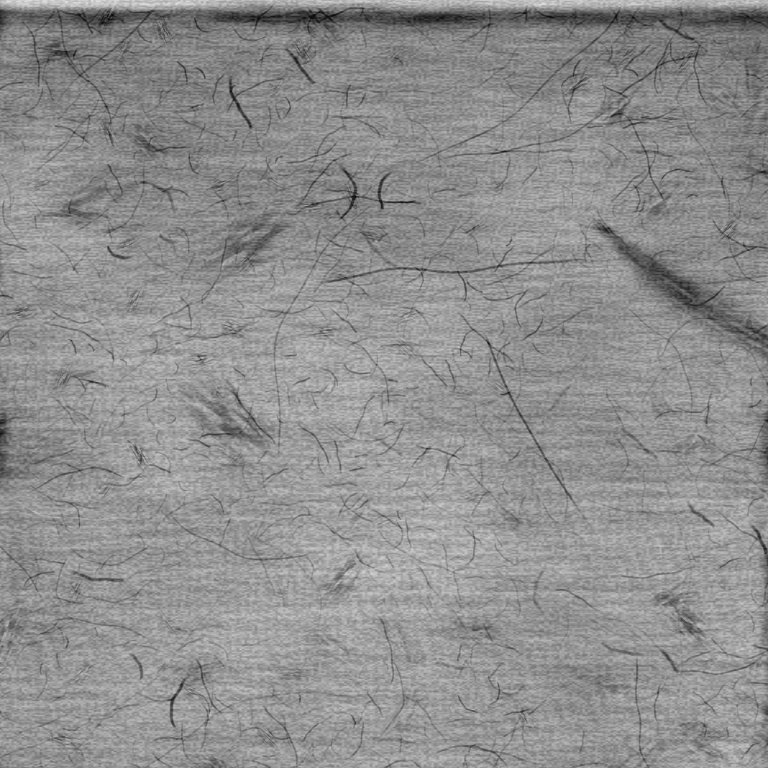
A WebGL 2 fragment shader for this texture:

```glsl
#version 300 es
precision highp float;
// Brushed grey metal sheet, worn with hair-fine scratches, scuffs and dark smears.

uniform vec2 u_resolution;
out vec4 fragColor;

const float TAU = 6.28319;

float hash(vec2 p) {
    return fract(sin(dot(p, vec2(127.1, 311.7))) * 43758.5);
}

float noise(vec2 p) {
    vec2 cell = floor(p), f = fract(p);
    f = f * f * (3.0 - 2.0 * f);
    float low = mix(hash(cell), hash(cell + vec2(1, 0)), f.x);
    float high = mix(hash(cell + vec2(0, 1)), hash(cell + vec2(1, 1)), f.x);
    return mix(low, high, f.y);
}

float fbm(vec2 p) {
    float sum = 0.0, weight = 0.5;
    for (int i = 0; i < 4; i++) {
        sum += weight * noise(p);
        p = p * 2.03 + 17.3;
        weight *= 0.5;
    }
    return sum / 0.9375;
}

// Coordinates of p along (0..1) and across (canvas units) a bowed line from a to b.
vec2 strokeSpace(vec2 p, vec2 a, vec2 b, float bow) {
    vec2 axis = b - a, r = p - a;
    float len = length(axis);
    float t = dot(r, axis) / (len * len);
    float across = (axis.x * r.y - axis.y * r.x) / len;
    return vec2(t, across - bow * 4.0 * t * (1.0 - t));
}

// Thin line with tapered ends and a slight waver.
float stroke(vec2 p, vec2 a, vec2 b, float bow, float waver, float width, float pixel) {
    vec2 s = strokeSpace(p, a, b, bow);
    s.y += waver * (sin(s.x * 7.0 + a.x * 40.0) + 0.4 * sin(s.x * 17.0 + a.y * 60.0));
    float ends = smoothstep(0.0, 0.06, s.x) * (1.0 - smoothstep(0.7, 1.0, s.x));
    return ends * (1.0 - smoothstep(0.2 * width, width + 0.7 * pixel, abs(s.y)));
}

// One random curved scratch per grid cell.
float scratches(vec2 p, float cells, float share, float width, float seed, float pixel) {
    vec2 home = floor(p * cells);
    float ink = 0.0;
    for (int y = -1; y <= 1; y++)
    for (int x = -1; x <= 1; x++) {
        vec2 id = home + vec2(x, y) + seed;
        if (hash(id + 0.7) > share) continue;
        vec2 center = (id - seed + vec2(hash(id), hash(id + 3.1))) / cells;
        float angle = hash(id + 5.3) * TAU;
        float len = mix(0.4, 1.6, hash(id + 7.9)) / cells;
        vec2 arm = 0.5 * len * vec2(cos(angle), 0.8 * sin(angle));
        float bow = (hash(id + 9.2) - 0.5) * 0.45 * len;
        float strength = mix(0.3, 1.0, pow(hash(id + 11.4), 2.0));
        ink += strength * stroke(p, center - arm, center + arm, bow, 0.02 * len, width, pixel);
    }
    return ink;
}

// Soft elongated scuffs broken into fine streaks.
float scuffs(vec2 p, float cells, float seed) {
    vec2 home = floor(p * cells);
    float ink = 0.0;
    for (int y = -1; y <= 1; y++)
    for (int x = -1; x <= 1; x++) {
        vec2 id = home + vec2(x, y) + seed;
        vec2 center = id - seed + vec2(hash(id), hash(id + 2.3));
        float angle = (hash(id + 4.7) - 0.5) * 2.4;
        vec2 dir = vec2(cos(angle), sin(angle)), r = p * cells - center;
        vec2 q = vec2(dot(r, dir), dot(r, vec2(-dir.y, dir.x)));
        float streaks = smoothstep(0.2, 0.85, noise(q * vec2(9.0, 38.0) + id));
        ink += pow(hash(id + 6.1), 4.0) * streaks * exp(-dot(q * q, vec2(10.0, 40.0)));
    }
    return ink;
}

// Broad streaky smear that widens from a towards b.
float smear(vec2 p, vec2 a, vec2 b, float bow, float width) {
    vec2 s = strokeSpace(p, a, b, bow);
    float spread = width * mix(0.2, 1.0, smoothstep(0.0, 0.5, s.x));
    float body = exp(-pow(s.y / spread, 2.0)) * smoothstep(0.0, 0.06, s.x);
    return body * mix(0.4, 1.0, noise(vec2(s.x * 12.0, s.y * 200.0)));
}

void main() {
    vec2 p = gl_FragCoord.xy / u_resolution.y;
    float pixel = 1.0 / u_resolution.y;

    // Cloudy tone and fine horizontal brushing
    float tone = 0.625 + 0.19 * (fbm(p * vec2(4.0, 7.0)) - 0.5) - 0.04 * p.y;
    tone += 0.06 * (noise(p * vec2(4.0, 150.0)) - 0.5);
    tone += 0.10 * (noise(p * vec2(30.0, 360.0)) - 0.5);
    tone += 0.18 * (noise(p * vec2(300.0, 512.0)) - 0.5);

    // Scattered hair scratches, denser in patches
    float patches = smoothstep(0.3, 0.65, fbm(p * 5.0 + 31.0));
    float ink = 0.17 * scratches(p, 2.5, 0.9, 0.0013, 13.0, pixel);
    ink += 0.19 * scratches(p, 4.0, 0.9, 0.0012, 29.0, pixel);
    ink += 0.21 * scratches(p, 7.0, 0.9, 0.0012, 47.0, pixel);
    ink += 0.22 * scratches(p, 11.0, 0.9, 0.0012, 81.0, pixel);
    ink += 0.24 * scratches(p, 17.0, 0.9, 0.0012, 97.0, pixel) * mix(0.3, 1.0, patches);
    ink += 0.25 * scratches(p, 28.0, 0.9, 0.0011, 123.0, pixel) * mix(0.15, 1.0, patches);
    ink += 0.36 * scratches(p, 15.0, 0.14, 0.0026, 167.0, pixel);

    // Scuffs and bold marks
    ink += 0.28 * scuffs(p, 5.0, 19.0) + 0.32 * scuffs(p, 10.0, 59.0);
    ink += 0.34 * scuffs(p, 19.0, 87.0) * patches;
    ink += 0.42 * smear(p, vec2(0.77, 0.715), vec2(1.03, 0.54), -0.012, 0.021);
    ink += 0.24 * stroke(p, vec2(0.63, 0.57), vec2(0.78, 0.30), -0.012, 0.001, 0.0016, pixel);
    ink += 0.26 * stroke(p, vec2(0.41, 0.625), vec2(0.80, 0.66), 0.012, 0.007, 0.0018, pixel);

    // Grimy borders and the bright top lip
    float grime = fbm(p * vec2(9.0, 40.0) + 5.0);
    ink += 0.34 * grime * exp(-pow((p.y - 0.976) / 0.011, 2.0));
    ink += 0.14 * grime * smoothstep(0.82, 0.98, p.y);
    float side = min(p.x, u_resolution.x / u_resolution.y - p.x);
    ink += 0.26 * smoothstep(0.35, 0.8, fbm(p * vec2(40.0, 12.0))) * exp(-side / 0.013);
    float lip = smoothstep(0.982, 1.0, p.y + 0.014 * (grime - 0.5));

    // Faint bright nicks
    float nicks = 0.12 * scratches(p, 8.0, 0.12, 0.0012, 211.0, pixel);
    tone = tone - min(ink, 0.44) * (1.0 - lip) + nicks + 0.2 * lip;
    fragColor = vec4(vec3(clamp(tone, 0.06, 0.95)), 1.0);
}
```
